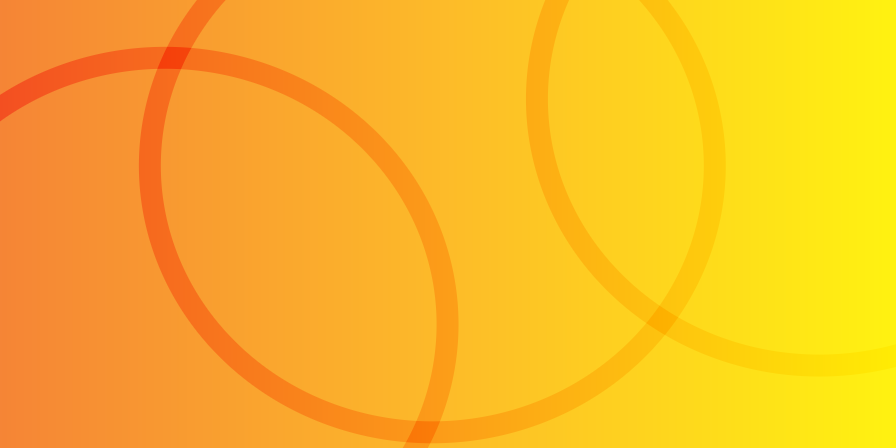
This background is drawn by a WebGL 1 fragment shader. Its source:

```glsl
precision highp float;
// Three broad, overlapping rings tinting a horizontal orange-to-yellow gradient.

uniform vec2 u_resolution;

// Lengths are in canvas heights, measured from the lower left.
const vec2 LEFT_CENTER = vec2(0.3685, 0.276);
const vec2 MIDDLE_CENTER = vec2(0.965, 0.630);
const vec2 RIGHT_CENTER = vec2(1.829, 0.779);
const vec2 RING_RADII = vec2(0.6305, 0.595);
const float RING_HALF_WIDTH = 0.0245;

const vec3 ORANGE = vec3(0.962, 0.520, 0.210);
const vec3 AMBER = vec3(0.992, 0.735, 0.160);
const vec3 YELLOW = vec3(1.000, 0.950, 0.065);

// Light removed by each ring at the left and right edges.
const vec3 TINT_LEFT = vec3(0.008, 0.210, 0.080);
const vec3 TINT_RIGHT = vec3(0.000, 0.025, 0.050);

// Approximate signed distance to an axis-aligned ellipse.
float ellipseDistance(vec2 p, vec2 radii) {
  float scaled = length(p / radii);
  float slope = length(p / (radii * radii));
  return scaled * (scaled - 1.0) / max(slope, 0.0001);
}

// Antialiased coverage of one ring.
float ringCoverage(vec2 p, vec2 center, float pixel) {
  float edge = abs(ellipseDistance(p - center, RING_RADII)) - RING_HALF_WIDTH;
  return clamp(0.5 - edge / pixel, 0.0, 1.0);
}

// Three-stop horizontal gradient.
vec3 backgroundColor(float x) {
  vec3 warmHalf = mix(ORANGE, AMBER, clamp(x * 2.0, 0.0, 1.0));
  return mix(warmHalf, YELLOW, clamp(x * 2.0 - 1.0, 0.0, 1.0));
}

void main() {
  float pixel = 1.0 / u_resolution.y;
  vec2 p = gl_FragCoord.xy * pixel;
  float x = gl_FragCoord.x / u_resolution.x;

  // Coverage adds up, so crossings are tinted twice.
  float layers = ringCoverage(p, LEFT_CENTER, pixel)
               + ringCoverage(p, MIDDLE_CENTER, pixel)
               + ringCoverage(p, RIGHT_CENTER, pixel);

  vec3 tint = mix(TINT_LEFT, TINT_RIGHT, x);
  vec3 color = backgroundColor(x) - layers * tint;
  gl_FragColor = vec4(clamp(color, 0.0, 1.0), 1.0);
}
```
